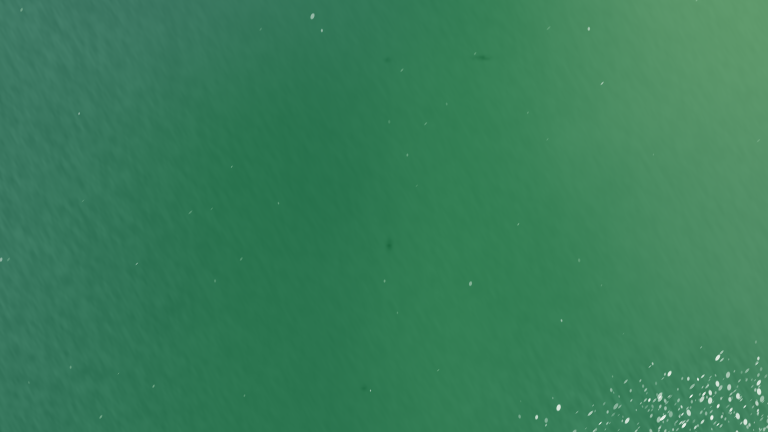
Reproduce this texture procedurally as a WebGL 2 fragment shader.

```glsl
#version 300 es
precision highp float;
// Green sea seen from above: broad blended tints of water, faint wind ripples,
// a few dim smudges and scattered flecks, and sun glitter in the lower right.
// Tints are smooth masks; flecks and glitter are jittered ellipses in grid cells.
uniform vec2 u_resolution;
out vec4 fragColor;

float hash(vec2 p) {
    vec3 q = fract(vec3(p.xyx) * 0.1031);
    q += dot(q, q.yzx + 33.33);
    return fract((q.x + q.y) * q.z);
}

float noise(vec2 p) {
    vec2 i = floor(p), f = fract(p);
    f = f * f * (3.0 - 2.0 * f);
    return mix(mix(hash(i), hash(i + vec2(1, 0)), f.x),
               mix(hash(i + vec2(0, 1)), hash(i + vec2(1, 1)), f.x), f.y);
}

float fbm(vec2 p) {
    float sum = 0.0, amp = 0.5;
    for (int i = 0; i < 4; i++) {
        sum += amp * noise(p);
        p = mat2(1.6, 1.2, -1.2, 1.6) * p + 7.3;
        amp *= 0.5;
    }
    return sum;
}

// Soft elliptical patch, one at its centre.
float patchMask(vec2 p, vec2 centre, vec2 size) {
    vec2 d = (p - centre) / size;
    return exp(-dot(d, d));
}

// Chance that a glint appears at a point: a wedge towards the lower right.
float glitterDensity(vec2 uv) {
    float top = 0.03 + 0.62 * (uv.x - 0.64);
    float wedge = smoothstep(0.63, 0.67, uv.x) * smoothstep(top + 0.03, top - 0.12, uv.y);
    return wedge * smoothstep(0.25, 0.03, uv.y) * (0.1 + 0.32 * smoothstep(0.68, 0.88, uv.x));
}

// Small slanted glints, one per grid cell at most; negative chance follows the wedge.
float glints(vec2 p, float cell, float chance, float radius, float seed) {
    float aspect = u_resolution.x / u_resolution.y;
    float soft = 0.7 / u_resolution.y, sum = 0.0;
    vec2 home = floor(p / cell);
    for (int k = 0; k < 9; k++) {
        vec2 id = home + vec2(k % 3 - 1, k / 3 - 1);
        vec2 jitter = vec2(hash(id + seed), hash(id + seed + 19.7));
        vec2 centre = (id + jitter) * cell;
        float odds = chance < 0.0 ? glitterDensity(centre / vec2(aspect, 1.0)) : chance;
        float size = radius * (0.45 + 0.75 * hash(id + seed + 41.3));
        vec2 d = p - centre;
        d.x -= d.y * (hash(id + seed + 63.1) - 0.2);
        float dist = length(d * vec2(1.0, 0.65)) - size;
        float lit = step(hash(id + seed + 87.9), odds);
        sum += lit * (1.0 - smoothstep(-soft, soft, dist)) * (0.4 + 0.6 * jitter.x);
    }
    return min(sum, 1.0);
}

void main() {
    vec2 uv = gl_FragCoord.xy / u_resolution;
    vec2 p = gl_FragCoord.xy / u_resolution.y;
    float cloud = fbm(p * 3.0) - 0.47;
    vec2 w = uv + 0.07 * cloud;

    // Broad tints, from the deep middle out to the paler sides
    vec3 water = vec3(0.165, 0.46, 0.31);
    water = mix(water, vec3(0.2, 0.505, 0.33), smoothstep(0.4, 0.62, w.x) * 0.85);
    water = mix(water, vec3(0.2, 0.465, 0.355), smoothstep(0.38, 0.02, w.x) * 0.9);
    water = mix(water, vec3(0.31, 0.555, 0.4), smoothstep(0.62, 1.02, w.x + 0.12 * (w.y - 0.5)));
    water = mix(water, vec3(0.2, 0.49, 0.355), 0.6 * smoothstep(0.72, 1.0, w.y) * smoothstep(0.7, 0.4, w.x));
    water = mix(water, vec3(0.26, 0.475, 0.41), 0.75 * patchMask(w, vec2(0.12, 1.05), vec2(0.3, 0.35)));
    water = mix(water, vec3(0.25, 0.475, 0.4), 0.5 * patchMask(w, vec2(-0.03, 0.45), vec2(0.14, 0.5)));
    water = mix(water, vec3(0.39, 0.62, 0.43), 0.75 * patchMask(w, vec2(1.02, 1.02), vec2(0.24, 0.4)));
    water = mix(water, vec3(0.145, 0.445, 0.295), 0.6 * patchMask(w, vec2(0.37, 0.63), vec2(0.13, 0.22)));
    water = mix(water, vec3(0.23, 0.495, 0.37), 0.6 * patchMask(w, vec2(0.85, 0.0), vec2(0.24, 0.22)));

    // Wind ripples, strongest on the left and under the glitter
    vec2 r = mat2(0.88, -0.48, 0.48, 0.88) * p;
    float ripple = noise(r * vec2(95.0, 34.0)) + 0.6 * noise(r * vec2(190.0, 70.0)) - 0.8;
    float rough = 0.012 + 0.025 * smoothstep(0.4, 0.0, uv.x)
                + 0.04 * patchMask(uv, vec2(0.92, 0.0), vec2(0.2, 0.18));
    water += ripple * rough + 0.02 * cloud;

    // Dim smudges below the surface
    float smudge = patchMask(uv, vec2(0.507, 0.433), vec2(0.004, 0.014));
    smudge += 0.8 * patchMask(uv, vec2(0.628, 0.866), vec2(0.012, 0.006));
    smudge += 0.6 * patchMask(uv, vec2(0.505, 0.861), vec2(0.004, 0.006));
    smudge += 0.6 * patchMask(uv, vec2(0.474, 0.102), vec2(0.004, 0.007));
    water -= 0.06 * smudge * (0.6 + 0.8 * noise(p * 160.0));

    // Sparse flecks, then bright sun glitter
    water = mix(water, vec3(0.62, 0.78, 0.66), 0.6 * glints(p, 0.06, 0.06, 0.0022, 5.0));
    float sun = glints(p, 0.016, -1.0, 0.0042, 31.0);
    sun = max(sun, 0.6 * glints(p, 0.011, -1.0, 0.0024, 77.0));
    water = mix(water, vec3(0.93, 0.95, 0.92), sun);

    fragColor = vec4(clamp(water, 0.0, 1.0), 1.0);
}
```
